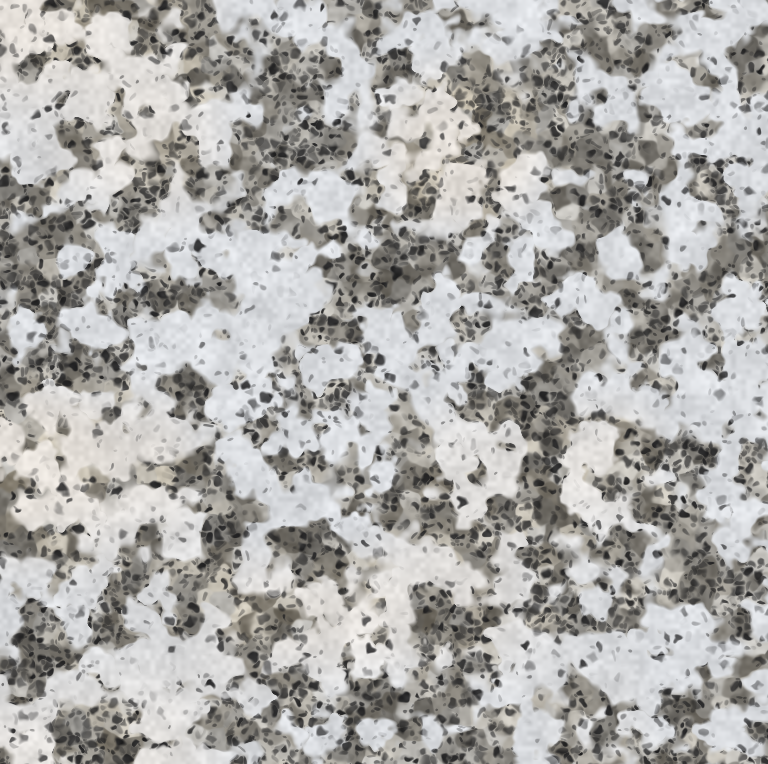
Write a Shadertoy shader that draws this texture.

```glsl
// Polished speckled granite: pale feldspar crystals in a grey-brown quartz matrix
// with clustered black mica flecks. Crystals are rotated rough boxes, the quartz
// is soft-blended cells, and the mica is jittered flecks on warped grids.

const float CRYSTAL_SCALE = 11.0;   // crystal cells per canvas height
const float CRYSTAL_SHARE = 0.62;   // chance that a cell holds a crystal
const float PATCH_SCALE   = 21.0;   // irregular feldspar patches
const float PATCH_LEVEL   = 0.55;   // higher gives less feldspar
const float QUARTZ_SCALE  = 44.0;   // grey grains
const float MICA_SCALE    = 82.0;   // coarse black flecks
const float DUST_SCALE    = 135.0;  // fine dark flecks
const float MICA_IN_QUARTZ   = 0.50;
const float MICA_IN_FELDSPAR = 0.07;

const vec3 FELDSPAR_COOL = vec3(0.865, 0.875, 0.890);
const vec3 FELDSPAR_WARM = vec3(0.900, 0.880, 0.855);
const vec3 QUARTZ_DARK   = vec3(0.385, 0.375, 0.355);
const vec3 QUARTZ_LIGHT  = vec3(0.810, 0.805, 0.790);
const vec3 QUARTZ_TINT   = vec3(1.025, 0.995, 0.935);
const vec3 MICA_COLOR    = vec3(0.125, 0.125, 0.130);

vec3 hash3(vec2 p) {
    vec3 q = fract(vec3(p.xyx) * vec3(0.1031, 0.1030, 0.0973));
    q += dot(q, q.yxz + 33.33);
    return fract((q.xxy + q.yzz) * q.zyx);
}

float noise(vec2 p) {
    vec2 cell = floor(p), f = fract(p);
    f = f * f * (3.0 - 2.0 * f);
    float low  = mix(hash3(cell).x, hash3(cell + vec2(1, 0)).x, f.x);
    float high = mix(hash3(cell + vec2(0, 1)).x, hash3(cell + vec2(1, 1)).x, f.x);
    return mix(low, high, f.y);
}

vec2 warp(vec2 p, float scale, float amount) {
    return p + amount * (vec2(noise(p * scale + 17.0), noise(p * scale + 71.0)) - 0.5);
}

// Coverage of blocky crystals with ragged outlines
float crystals(vec2 uv) {
    vec2 p = uv * CRYSTAL_SCALE, base = floor(p);
    float ragged = 0.26 * (noise(uv * 48.0) - 0.5) + 0.14 * (noise(uv * 110.0) - 0.5);
    float cover = 0.0;
    for (int y = -1; y <= 1; y++)
    for (int x = -1; x <= 1; x++) {
        vec2 cell = base + vec2(x, y);
        vec3 place = hash3(cell + 5.0), form = hash3(cell + 91.0);
        vec2 d = p - cell - mix(vec2(0.2), vec2(0.8), place.xy);
        float angle = 6.2832 * form.x, c = cos(angle), s = sin(angle);
        d = abs(vec2(c * d.x + s * d.y, c * d.y - s * d.x));
        d -= mix(vec2(0.18, 0.14), vec2(0.52, 0.34), form.yz) - 0.08;
        float dist = length(max(d, 0.0)) + min(max(d.x, d.y), 0.0) - 0.08 + ragged;
        float present = step(place.z, CRYSTAL_SHARE);
        cover = max(cover, present * smoothstep(0.05, -0.05, dist));
    }
    return cover;
}

// Soft-blended cells: x is the tone, y the brown tint
vec2 quartzGrains(vec2 p) {
    vec2 base = floor(p), sum = vec2(0.0);
    float total = 0.0;
    for (int y = -1; y <= 1; y++)
    for (int x = -1; x <= 1; x++) {
        vec2 cell = base + vec2(x, y);
        vec3 h = hash3(cell + 211.0);
        vec2 d = p - cell - h.xy;
        float weight = exp(-14.0 * dot(d, d));
        sum += weight * vec2(h.z, hash3(cell + 307.0).x);
        total += weight;
    }
    return sum / total;
}

// Dark flecks; density is the chance that a cell is filled
float flecks(vec2 p, float density) {
    vec2 base = floor(p);
    float cover = 0.0;
    for (int y = -1; y <= 1; y++)
    for (int x = -1; x <= 1; x++) {
        vec2 cell = base + vec2(x, y);
        vec3 place = hash3(cell + 401.0), form = hash3(cell + 503.0);
        float dist = length(p - cell - mix(vec2(0.2), vec2(0.8), place.xy));
        float radius = mix(0.38, 0.74, form.x);
        float present = smoothstep(-0.08, 0.08, density - place.z);
        float depth = mix(0.5, 1.0, form.y);
        cover = max(cover, present * depth * smoothstep(radius, radius * 0.4, dist));
    }
    return cover;
}

void mainImage(out vec4 fragColor, in vec2 fragCoord) {
    vec2 uv = fragCoord / iResolution.y + 3.0;
    vec2 rough = warp(uv, 75.0, 0.012);

    // Feldspar: distinct crystals joined by irregular patches
    float patches = 0.6 * noise(rough * PATCH_SCALE) + 0.4 * noise(rough * PATCH_SCALE * 2.3 + 9.0);
    float pale = max(crystals(uv), smoothstep(PATCH_LEVEL - 0.065, PATCH_LEVEL + 0.065, patches));
    float warmth = smoothstep(0.4, 0.85, noise(uv * 5.0 + 40.0));
    vec3 feldspar = mix(FELDSPAR_COOL, FELDSPAR_WARM, warmth);
    feldspar *= 0.94 + 0.10 * noise(uv * 30.0 + 3.0);

    // Quartz: grey to taupe grains
    vec2 grain = quartzGrains(rough * QUARTZ_SCALE);
    vec3 quartz = mix(QUARTZ_DARK, QUARTZ_LIGHT, grain.x);
    quartz *= mix(vec3(1.0), QUARTZ_TINT, grain.y * (0.5 + 0.8 * warmth));
    vec3 color = mix(quartz, feldspar, pale);

    // Mica: flecks gather in the quartz
    float cluster = 0.35 + 1.3 * noise(uv * 15.0 + 60.0);
    float density = mix(MICA_IN_QUARTZ, MICA_IN_FELDSPAR, pale) * cluster;
    float mica = flecks(warp(uv, 120.0, 0.009) * MICA_SCALE, density);
    float dust = 0.6 * flecks(rough * DUST_SCALE + 31.0, density * 0.55);
    color = mix(color, MICA_COLOR, 0.95 * max(mica, dust));

    // Fine mineral mottling
    color += 0.09 * (noise(uv * 150.0) - 0.5);
    fragColor = vec4(clamp(color, 0.0, 1.0), 1.0);
}
```
